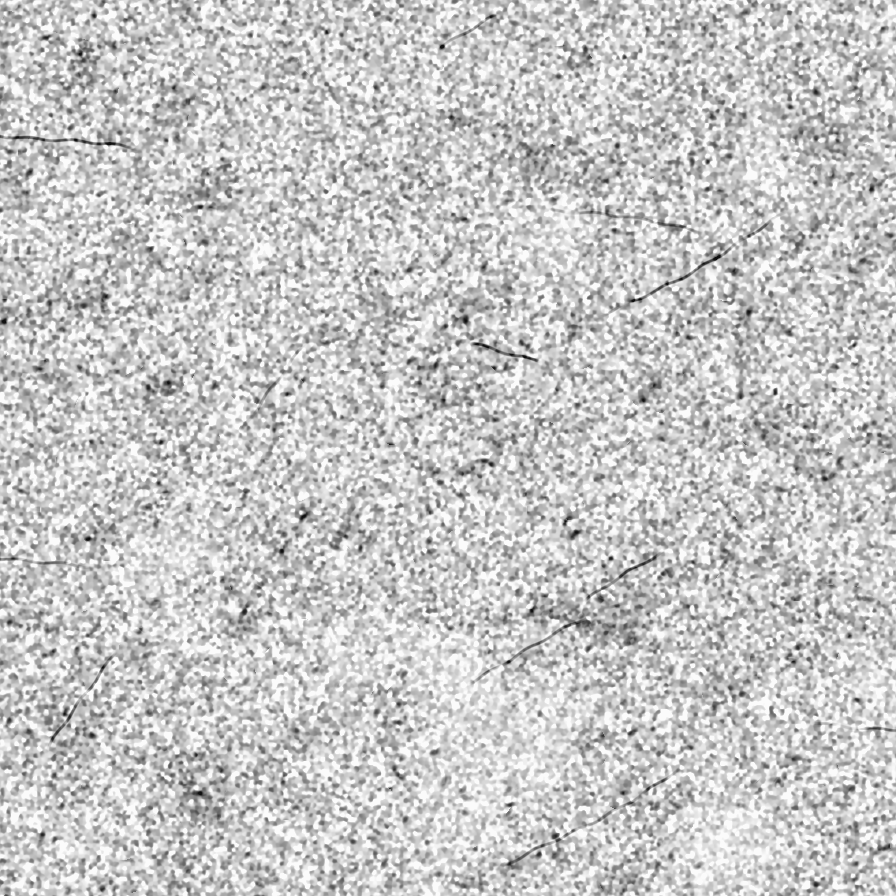
Write a three.js fragment shader that draws this texture.

```glsl
// Draws a worn pale grey surface: fine grain, dark specks, faint smudges and broken scratches.
varying vec2 vUv;

#define GRAIN_CELLS 240.0
#define GRAIN_GAIN 0.98
#define BASE_GREY 0.80
#define SPECK_CELLS 90.0
#define SPECK_DEPTH 0.42
#define SCRATCH_COUNT 12
#define SCRATCH_WIDTH 0.0026
#define SCRATCH_DEPTH 0.55
#define SMUDGE_DEPTH 0.13
#define BLEACH_LIFT 0.08

float hash(vec2 p) {
  vec3 q = fract(p.xyx * vec3(0.1031, 0.1030, 0.0973));
  q += dot(q, q.yzx + 33.33);
  return fract((q.x + q.y) * q.z);
}

vec2 hash2(vec2 p) {
  return vec2(hash(p + 17.0), hash(p + 59.0));
}

// Cellular noise: jittered points blended by Gaussian weight, mean 0.5.
float cellNoise(vec2 p) {
  vec2 cell = floor(p);
  float sum = 0.0;
  float total = 0.0;
  for (int y = -1; y <= 1; y++) {
    for (int x = -1; x <= 1; x++) {
      vec2 id = cell + vec2(float(x), float(y));
      vec2 d = p - id - 0.15 - 0.7 * hash2(id);
      float weight = exp(-4.0 * dot(d, d));
      sum += weight * 0.5 * (hash(id + 91.0) + hash(id + 137.0));
      total += weight;
    }
  }
  return sum / total;
}

// Small elongated blots; density is the chance that a cell holds one.
float specks(vec2 p, float density) {
  vec2 cell = floor(p);
  float ink = 0.0;
  for (int y = -1; y <= 1; y++) {
    for (int x = -1; x <= 1; x++) {
      vec2 id = cell + vec2(float(x), float(y));
      vec2 d = p - id - hash2(id);
      float angle = 0.5 + 2.2 * (hash(id + 7.0) - 0.5);
      vec2 axis = vec2(cos(angle), sin(angle));
      float stretch = mix(1.0, 2.2, hash(id + 23.0));
      vec2 local = vec2(dot(d, axis) / stretch, dot(d, vec2(-axis.y, axis.x)));
      float present = step(hash(id + 41.0), density);
      float depth = mix(0.45, 1.0, hash(id + 71.0));
      ink = max(ink, present * depth * (1.0 - smoothstep(0.08, 0.42, length(local))));
    }
  }
  return ink;
}

// Slightly bowed lines, scattered over a loose 3 by 4 layout.
float scratches(vec2 uv) {
  float ink = 0.0;
  for (int i = 0; i < SCRATCH_COUNT; i++) {
    float n = float(i);
    vec2 seed = vec2(n, 3.0 * n + 5.0);
    vec2 slot = vec2(mod(n, 3.0), floor(n / 3.0));
    vec2 center = (slot + hash2(seed)) / vec2(3.0, 4.0);
    float kind = hash(seed + 11.0);
    float angle = kind < 0.4 ? -0.12 : (kind < 0.78 ? 0.52 : 1.05);
    angle += 0.2 * (hash(seed + 29.0) - 0.5);
    float halfLength = mix(0.035, 0.14, hash(seed + 47.0));
    vec2 axis = vec2(cos(angle), sin(angle));
    vec2 d = uv - center;
    float along = dot(d, axis);
    float across = dot(d, vec2(-axis.y, axis.x));
    across += 0.004 * sin(along * 22.0 + n) + 0.0012 * sin(along * 130.0 + 2.0 * n);
    float line = 1.0 - smoothstep(0.2, 1.0, abs(across) / SCRATCH_WIDTH);
    float ends = 1.0 - smoothstep(0.7, 1.0, abs(along) / halfLength);
    float strength = mix(0.5, 1.0, hash(seed + 83.0));
    ink = max(ink, line * ends * strength);
  }
  return ink;
}

void main() {
  float grain = cellNoise(vUv * GRAIN_CELLS) - 0.5;
  float mottle = cellNoise(vUv * 24.0 + 40.0);
  float patches = cellNoise(vUv * 9.0 + 12.0);
  float wear = cellNoise(vUv * 70.0 + 300.0);

  // Grain over a base with broad dark and bleached patches.
  float bleach = smoothstep(0.62, 0.85, patches);
  float smudge = smoothstep(0.62, 0.85, mottle) * (1.0 - bleach);
  float grey = BASE_GREY + GRAIN_GAIN * grain * (1.0 - 0.3 * bleach);
  grey += BLEACH_LIFT * bleach - SMUDGE_DEPTH * smudge;

  // Specks gather where the surface is dirty.
  float dirt = smoothstep(0.4, 0.75, mottle) * (1.0 - bleach);
  grey -= SPECK_DEPTH * specks(vUv * SPECK_CELLS, 0.04 + 0.16 * dirt);

  // Scratches break up with uneven wear.
  grey -= SCRATCH_DEPTH * scratches(vUv) * smoothstep(0.15, 0.65, wear);

  gl_FragColor = vec4(vec3(clamp(grey, 0.06, 0.985)), 1.0);
}
```
